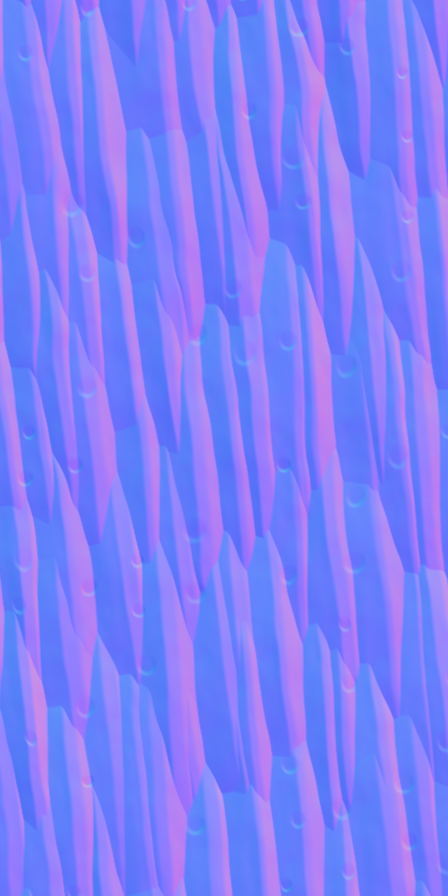
A WebGL 1 fragment shader for this texture map:

```glsl
precision highp float;
// Tangent-space normal map of splintered bark: long, slightly leaning shards.
// Each shard is a three-faceted ridge; the highest one wins at every point.
// Wrinkles and chipped dents are added, then slopes are encoded as colour.

uniform vec2 u_resolution;

// Lengths are in canvas widths, slopes are height over length.
const vec2  SHARD_CELL    = vec2(0.072, 0.40);
const float LEAN          = 0.10;
const float LEAN_VARIANCE = 0.07;
const float LEFT_SLOPE    = 0.265;
const float MIDDLE_SLOPE  = 0.19;
const float RIGHT_SLOPE   = 0.52;
const float TAPER         = 0.20;
const float LIFT_VARIANCE = 0.010;
const float RIDGE_SOFT    = 0.0018;
const float EDGE_WARP     = 0.016;
const float STREAK_HEIGHT = 0.0022;
const float BUMP_HEIGHT   = 0.0024;
const float GRAIN_HEIGHT  = 0.0006;
const vec2  DENT_CELL     = vec2(0.12, 0.14);
const float DENT_DEPTH    = 0.0022;
const float DENT_SHARE    = 0.5;
const float SAMPLE_STEP   = 0.0028;

vec4 hash4(vec2 cell) {
  vec4 q = fract(cell.xyxy * vec4(0.1031, 0.1030, 0.0973, 0.1099));
  q += dot(q, q.wzxy + 33.33);
  return fract((q.xxyz + q.yzzw) * q.zywx);
}

float noise(vec2 p) {
  vec2 i = floor(p), f = fract(p);
  vec2 w = f * f * f * (f * (f * 6.0 - 15.0) + 10.0);
  float low  = mix(hash4(i).x, hash4(i + vec2(1.0, 0.0)).x, w.x);
  float high = mix(hash4(i + vec2(0.0, 1.0)).x, hash4(i + 1.0).x, w.x);
  return mix(low, high, w.y) - 0.5;
}

float softMin(float a, float b, float k) {
  float h = max(k - abs(a - b), 0.0) / k;
  return min(a, b) - 0.25 * k * h * h;
}

// Cross profile: broad left face, gentle middle face, steep right face.
float ridge(float x, vec4 r) {
  float bend = mix(0.008, 0.036, r.x);
  float middle = MIDDLE_SLOPE * mix(0.6, 1.3, r.y);
  float right = RIGHT_SLOPE * mix(0.85, 1.15, r.z);
  float left = LEFT_SLOPE * mix(0.75, 1.25, r.w);
  float fall = softMin(-middle * x, -middle * bend - right * (x - bend), RIDGE_SOFT);
  return softMin(left * x, fall, RIDGE_SOFT);
}

// Highest of the nearby shards; every column is shifted to break up rows.
float shards(vec2 p) {
  p.x += LEAN * p.y;
  float column = floor(p.x / SHARD_CELL.x);
  float best = -1.0;
  for (int i = -2; i <= 2; i++) {
    float cx = column + float(i);
    float shift = hash4(vec2(cx + 70.0, 11.0)).x;
    float row = floor(p.y / SHARD_CELL.y - shift);
    for (int j = -1; j <= 1; j++) {
      vec2 cell = vec2(cx, row + float(j));
      vec4 place = hash4(cell + 40.0);
      vec4 shape = hash4(cell + 190.0);
      vec2 center = (cell + vec2(0.0, shift) + 0.1 + 0.8 * place.xy) * SHARD_CELL;
      vec2 d = p - center;
      d.x += (place.z - 0.5) * LEAN_VARIANCE * d.y;
      float h = ridge(d.x, shape) - TAPER * d.y * d.y;
      best = max(best, h + (place.w - 0.5) * LIFT_VARIANCE);
    }
  }
  return best;
}

// Scattered chips: shallow at the top, ending in a curved lip below.
float dents(vec2 p) {
  vec2 g = p / DENT_CELL;
  g.y += 0.5 * mod(floor(g.x), 2.0);
  vec4 r = hash4(floor(g) + 300.0);
  vec2 d = (fract(g) - 0.5 - 0.4 * (r.xy - 0.5)) * DENT_CELL;
  d /= mix(0.016, 0.034, r.z) * vec2(0.85, 1.0);
  float bowl = 1.0 - smoothstep(0.55, 1.0, length(d));
  float deepen = 1.0 - smoothstep(-1.0, 1.0, d.y);
  return -DENT_DEPTH * step(r.w, DENT_SHARE) * bowl * deepen;
}

float surface(vec2 p) {
  float warp = noise(p * vec2(9.0, 6.0) + 5.0) + 0.4 * noise(p * vec2(20.0, 15.0) + 31.0);
  vec2 q = p + EDGE_WARP * warp * vec2(0.6, 1.0);
  float h = shards(q) + dents(q);
  h += STREAK_HEIGHT * noise(vec2(p.x + LEAN * p.y, p.y) * vec2(26.0, 4.0) + 17.0);
  h += BUMP_HEIGHT * noise(p * vec2(15.0, 11.0) + 53.0);
  return h + GRAIN_HEIGHT * noise(p * vec2(48.0, 30.0) + 83.0);
}

void main() {
  vec2 p = gl_FragCoord.xy / u_resolution.x;
  vec2 e = vec2(SAMPLE_STEP, 0.0);
  vec2 slope = vec2(surface(p + e.xy) - surface(p - e.xy),
                    surface(p + e.yx) - surface(p - e.yx)) / (2.0 * SAMPLE_STEP);
  vec3 normal = normalize(vec3(-slope, 1.0));
  gl_FragColor = vec4(0.5 + 0.5 * normal, 1.0);
}
```
